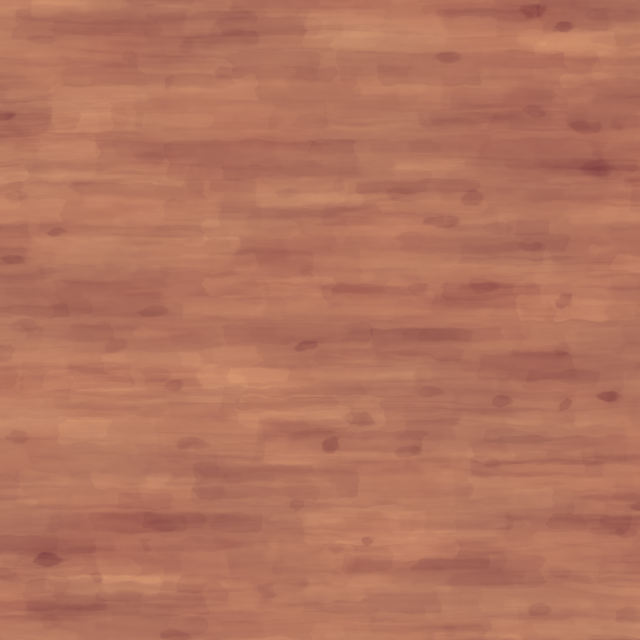
Write a three.js fragment shader that draws this texture.

```glsl
varying vec2 vUv;

#define MID_COLOR vec3(0.697, 0.449, 0.365)
#define TONE_STEP vec3(0.037, 0.037, 0.020)
#define HUE_SHIFT vec3(0.030, -0.016, -0.012)
#define STROKE_LAYERS 6
#define STROKE_CONTRAST 0.95
#define WASH_CONTRAST 2.8
#define STREAK_DEPTH 1.1
#define GRAIN_DEPTH 0.55
#define KNOT_GRID vec2(7.0, 16.0)
#define KNOT_SHARE 0.42
#define KNOT_DEPTH 3.0

float hash(vec2 p) {
  vec3 q = fract(vec3(p.xyx) * 0.1031);
  q += dot(q, q.yzx + 33.33);
  return fract((q.x + q.y) * q.z);
}

float noise(vec2 p) {
  vec2 i = floor(p);
  vec2 f = fract(p);
  f = f * f * (3.0 - 2.0 * f);
  return mix(mix(hash(i), hash(i + vec2(1.0, 0.0)), f.x),
             mix(hash(i + vec2(0.0, 1.0)), hash(i + 1.0), f.x), f.y);
}

float fbm(vec2 p) {
  float sum = 0.0;
  float weight = 0.53;
  for (int i = 0; i < 4; i++) {
    sum += weight * noise(p);
    p = p * 2.03 + 17.7;
    weight *= 0.5;
  }
  return sum;
}

// Small displacement that frays painted outlines
vec2 fray(vec2 p) {
  return vec2(fbm(p * vec2(34.0, 55.0)) - 0.5,
              fbm(p * vec2(30.0, 42.0) + 71.0) - 0.5) * vec2(0.030, 0.013);
}

float roundedBox(vec2 p, vec2 halfSize, float radius) {
  vec2 q = abs(p) - halfSize + radius;
  return length(max(q, 0.0)) + min(max(q.x, q.y), 0.0) - radius;
}

// One layer of long brush strokes, lighter or darker than the ground
float strokes(vec2 uv, float layer) {
  float seed = layer * 37.0 + 11.0;
  vec2 grid = vec2(2.3 + 0.45 * layer, 14.0 + 3.3 * layer);
  vec2 p = uv + fray(uv + seed);
  vec2 g = p * grid + vec2(0.0, 0.37 * layer);
  g.x += 9.0 * hash(vec2(floor(g.y), seed));
  vec2 cell = floor(g) + seed;
  vec2 halfSize = vec2(mix(0.22, 0.50, hash(cell + 3.1)),
                       mix(0.32, 0.50, hash(cell + 7.3))) / grid;
  float d = roundedBox((fract(g) - 0.5) / grid, halfSize, 0.010);
  float bleed = smoothstep(0.35, 0.75, noise(uv * vec2(7.0, 22.0) + seed));
  float cover = smoothstep(0.0, -mix(0.003, 0.020, bleed), d);
  float pigment = mix(0.45, 1.0, fbm(uv * vec2(9.0, 24.0) + seed));
  float tone = 2.0 * hash(cell + 13.7) - 1.0;
  return cover * pigment * tone * STROKE_CONTRAST * 1.3;
}

// Dark ragged knots with a faint halo along the grain
float knots(vec2 uv) {
  vec2 p = uv + fray(uv + 5.3) * vec2(0.9, 1.0);
  vec2 home = floor(p * KNOT_GRID);
  float depth = 0.0;
  for (int y = -1; y <= 1; y++) {
    for (int x = -1; x <= 1; x++) {
      vec2 cell = home + vec2(float(x), float(y)) + 40.0;
      vec2 jitter = vec2(hash(cell + 2.3), hash(cell + 5.9));
      vec2 q = p - (cell - 40.0 + jitter) / KNOT_GRID;
      vec2 size = vec2(mix(0.010, 0.027, hash(cell + 8.1)),
                       mix(0.007, 0.013, hash(cell + 11.7)));
      float r = length(q / size);
      float strength = mix(0.25, 1.0, pow(hash(cell + 19.3), 1.6));
      float core = smoothstep(1.15, 0.75, r);
      float halo = exp(-dot(q / size, q / size) * vec2(0.35).x);
      float present = step(hash(cell + 23.9), KNOT_SHARE);
      depth = max(depth, present * strength * (0.75 * core + 0.25 * halo));
    }
  }
  return depth * mix(0.7, 1.1, noise(uv * 60.0));
}

// Fine wavering wood lines
float grain(vec2 uv) {
  float bend = 0.022 * noise(uv * vec2(6.0, 14.0));
  float y = uv.y + bend;
  float lines = 1.0 - abs(2.0 * noise(vec2(uv.x * 5.0, y * 95.0)) - 1.0);
  float fibres = noise(vec2(uv.x * 14.0, y * 210.0)) - 0.5;
  float patches = smoothstep(0.3, 0.7, noise(uv * vec2(5.0, 16.0) + 31.0));
  return 0.7 * fibres - patches * pow(lines, 5.0);
}

void main() {
  vec2 uv = vUv;

  // Soft washes under the strokes
  float tone = 0.25 + WASH_CONTRAST * (fbm(uv * vec2(3.5, 13.0) + 3.0) - 0.5);
  for (int i = 0; i < STROKE_LAYERS; i++) tone += strokes(uv, float(i));

  // Thin dark streaks along the boards
  vec2 frayed = uv + 0.6 * fray(uv + 9.1);
  float streak = fbm(frayed * vec2(4.0, 42.0) + 50.0);
  tone -= STREAK_DEPTH * smoothstep(0.60, 0.80, streak);

  tone += GRAIN_DEPTH * grain(uv);
  tone += 0.5 * (fbm(uv * vec2(70.0, 110.0)) - 0.5);
  tone -= KNOT_DEPTH * knots(uv);

  float warmth = fbm(uv * vec2(5.0, 15.0) + 90.0) - 0.5;
  vec3 color = MID_COLOR + tone * TONE_STEP + warmth * HUE_SHIFT;
  gl_FragColor = vec4(color, 1.0);
}
```
